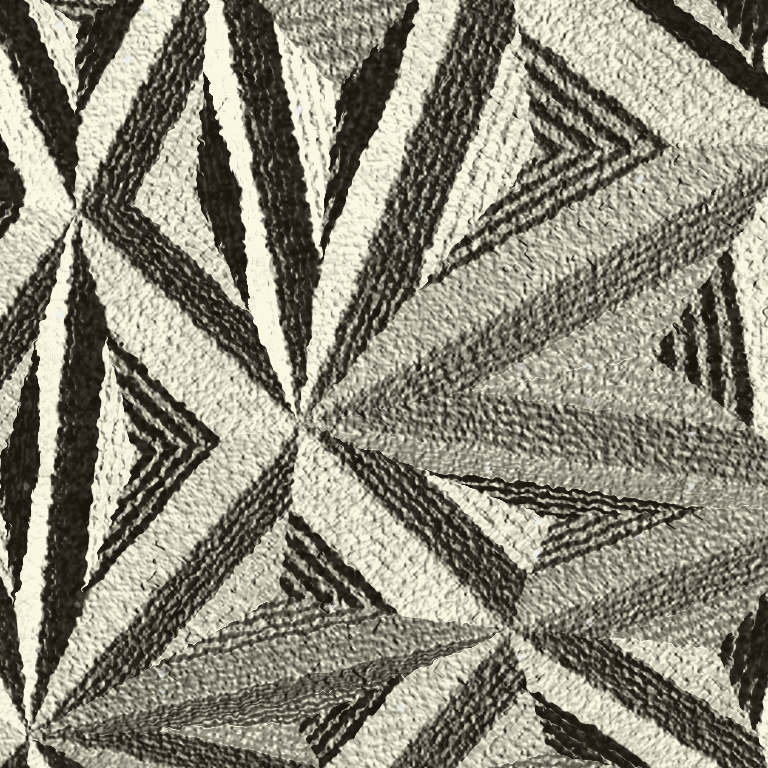
This pattern is drawn by a three.js fragment shader. Its source:

```glsl
// Sunlit cast concrete relief: ribbed ridges meeting at star hubs, with a stepped pyramid in each triangle.
#define RIDGE_HEIGHT 0.049
#define PYRAMID_HEIGHT 0.066
#define PYRAMID_BASE 0.48
#define RIBS 5.0
#define STEPS 4.0
#define GRAIN_DEPTH 0.0030
#define WOBBLE 0.006
#define SUN normalize(vec3(-0.80, -0.13, 0.60))
#define SHADOW_REACH 0.12
#define DARK vec3(0.10, 0.08, 0.05)
#define LIGHT vec3(0.94, 0.93, 0.85)

varying vec2 vUv;

// Hubs where ridges meet, inside the canvas and around its rim
const vec2 CENTER = vec2(0.391, 0.447);
const vec2 UPPER_LEFT = vec2(0.098, 0.724);
const vec2 LOWER_RIGHT = vec2(0.661, 0.180);
const vec2 LOWER_LEFT = vec2(0.039, 0.043);
const vec2 TOP_LEFT = vec2(0.275, 1.065);
const vec2 TOP_RIGHT = vec2(0.651, 1.130);
const vec2 RIGHT_HIGH = vec2(1.048, 0.818);
const vec2 RIGHT_LOW = vec2(1.107, 0.349);
const vec2 BOTTOM = vec2(0.456, -0.052);
const vec2 LEFT = vec2(-0.143, 0.388);
const vec2 CORNER_TL = vec2(-0.078, 1.117);
const vec2 CORNER_TR = vec2(1.074, 1.052);
const vec2 CORNER_BR = vec2(1.029, -0.061);
const vec2 CORNER_BL = vec2(-0.117, -0.107);
const vec2 BELOW = vec2(0.169, -0.211);
const vec2 BESIDE = vec2(1.276, 0.674);

float ribDepth; // how crisp the ribs remain where the surface is worn

float hash(vec2 p) {
  return fract(sin(dot(p, vec2(127.1, 311.7))) * 43758.5);
}

float noise(vec2 p) {
  vec2 i = floor(p), f = fract(p);
  f = f * f * (3.0 - 2.0 * f);
  return mix(mix(hash(i), hash(i + vec2(1, 0)), f.x),
             mix(hash(i + vec2(0, 1)), hash(i + vec2(1, 1)), f.x), f.y);
}

vec2 jitter(vec2 p) { return vec2(noise(p), noise(p + 31.0)) - 0.5; }

float cross2(vec2 a, vec2 b) { return a.x * b.y - a.y * b.x; }

// Staircase from 0 to 1 with rounded risers
float terrace(float x, float count) {
  x *= count;
  return (floor(x) + smoothstep(0.0, 0.65, fract(x))) / count;
}

// Height of one triangle: rounded ridges on its edges, a valley, then a pyramid
float tile(vec2 p, vec2 a, vec2 b, vec2 c) {
  vec3 bary = vec3(cross2(c - b, p - b), cross2(a - c, p - c), cross2(b - a, p - a))
            / cross2(b - a, c - a);
  float inward = 3.0 * min(bary.x, min(bary.y, bary.z));
  if (inward < -0.001) return -1.0;
  float down = clamp(inward / PYRAMID_BASE, 0.0, 1.0);
  float up = clamp((inward - PYRAMID_BASE) / (1.0 - PYRAMID_BASE), 0.0, 0.999);
  down *= 1.13 * down / (down + 0.13);
  return RIDGE_HEIGHT * (1.0 - mix(down, terrace(min(down, 0.999), RIBS), ribDepth))
       + PYRAMID_HEIGHT * mix(up, terrace(up, STEPS), 0.85);
}

// Three neighbouring triangles around a hub
float fan(vec2 p, vec2 hub, vec2 a, vec2 b, vec2 c, vec2 d) {
  return max(tile(p, hub, a, b), max(tile(p, hub, b, c), tile(p, hub, c, d)));
}

float relief(vec2 p) {
  float h = tile(p, CENTER, LOWER_LEFT, UPPER_LEFT);
  h = max(h, fan(p, CENTER, UPPER_LEFT, TOP_LEFT, TOP_RIGHT, RIGHT_HIGH));
  h = max(h, fan(p, CENTER, RIGHT_HIGH, RIGHT_LOW, LOWER_RIGHT, LOWER_LEFT));
  h = max(h, fan(p, UPPER_LEFT, TOP_LEFT, CORNER_TL, LEFT, LOWER_LEFT));
  h = max(h, fan(p, LOWER_RIGHT, RIGHT_LOW, CORNER_BR, BOTTOM, LOWER_LEFT));
  h = max(h, fan(p, LOWER_LEFT, LEFT, CORNER_BL, BELOW, BOTTOM));
  return max(h, fan(p, RIGHT_HIGH, TOP_RIGHT, CORNER_TR, BESIDE, RIGHT_LOW));
}

// Sandy surface with scattered pits
float grain(vec2 p) {
  vec2 q = mat2(0.8, 0.6, -0.6, 0.8) * p;
  float pit = smoothstep(0.74, 0.92, noise(q * 95.0)) * smoothstep(0.5, 0.75, noise(p * 9.0));
  return GRAIN_DEPTH * (0.7 * noise(p * 270.0) + noise(q * 165.0 + 7.0) - 0.8 * pit);
}

// Soft visibility of the sun, marched across the relief
float sunlight(vec2 p, float h) {
  vec2 toSun = normalize(SUN.xy);
  float climb = SUN.z / length(SUN.xy), lit = 1.0;
  for (int i = 1; i <= 24; i++) {
    float t = SHADOW_REACH * float(i) / 24.0;
    float clearance = h + t * climb - relief(p + toSun * t);
    lit = min(lit, 0.6 + 12.0 * clearance / (t + 0.02));
  }
  return clamp(lit, 0.0, 1.0);
}

void main() {
  vec2 p = vUv + WOBBLE * (0.8 * jitter(vUv * 45.0) + jitter(vUv * 150.0));
  ribDepth = mix(0.12, 0.6, noise(vUv * 18.0));

  // Shading
  vec2 e = vec2(0.0012, 0.0);
  float grit = grain(vUv);
  vec2 slope = vec2(relief(p + e.xy) - relief(p - e.xy) + grain(vUv + e.xy) - grain(vUv - e.xy),
                    relief(p + e.yx) - relief(p - e.yx) + grain(vUv + e.yx) - grain(vUv - e.yx));
  vec3 normal = normalize(vec3(-slope / (2.0 * e.x), 1.0));
  float tone = 1.04 * max(dot(normal, SUN), 0.0) * sunlight(p, relief(p) + grit);
  float sky = 0.2 * normal.z * smoothstep(0.2, 1.5, grit / GRAIN_DEPTH);
  tone += sky + 0.1 * (noise(vUv * 14.0) - 0.5) * tone;
  vec3 color = mix(DARK, LIGHT, clamp(tone, 0.0, 1.05));

  // Pale shell flecks
  vec2 cell = floor(vUv * 45.0);
  float fleck = step(0.985, hash(cell + 3.0))
              * smoothstep(0.28, 0.16, length(fract(vUv * 45.0) - 0.5) + 0.25 * (noise(vUv * 200.0) - 0.5));
  color = mix(color, vec3(0.93, 0.94, 0.93), fleck * (0.15 + 0.7 * min(tone, 1.0)));
  gl_FragColor = vec4(color, 1.0);
}
```
